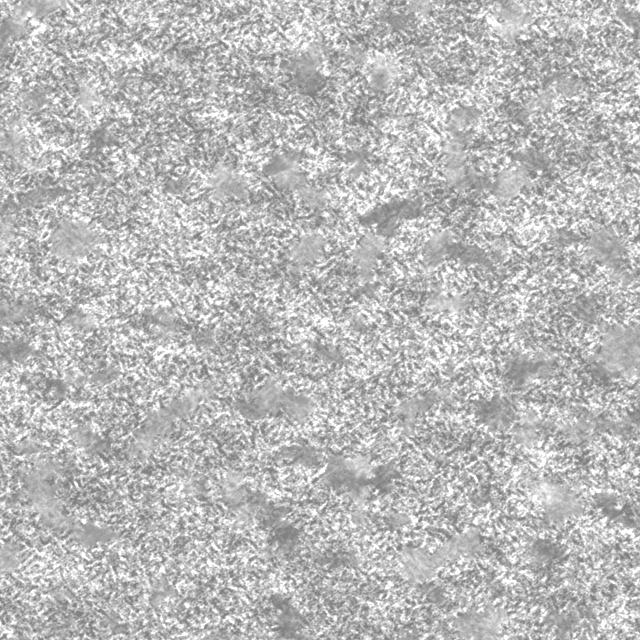
This texture is drawn by a three.js fragment shader. Its source:

```glsl
// Rough grey stone: fine slanted flecks over soft, mostly level clumps,
// broken by smooth worn patches and small dark hollows. Layers of unit-variance
// gradient noise are summed, then bent by a skewed tone curve.

varying vec2 vUv;

// Cells across the canvas: x along each layer's direction, y across it
const vec2 FLECK_CELLS  = vec2(105.0, 180.0);
const vec2 DUST_CELLS   = vec2(270.0, 310.0);
const vec2 CRUMB_CELLS  = vec2(50.0, 72.0);
const vec2 CLUMP_CELLS  = vec2(17.0, 32.0);
const vec2 BROAD_CELLS  = vec2(6.0, 9.0);
const vec2 TURN_CELLS   = vec2(38.0, 38.0);
const vec2 WORN_CELLS   = vec2(13.0, 16.0);
const vec2 HOLLOW_CELLS = vec2(15.0, 23.0);

// Directions in radians
const float FLECK_RISE = 0.65;
const float FLECK_FALL = -0.75;
const float CLUMP_TILT = -0.18;

// Layer strengths
const float FLECK_GAIN  = 0.80;
const float DUST_GAIN   = 0.46;
const float CRUMB_GAIN  = 0.32;
const float CLUMP_GAIN  = 0.34;
const float BROAD_GAIN  = 0.16;
const float WORN_CALM   = 0.65;
const float HOLLOW_CALM = 0.55;
const float HOLLOW_DROP = 0.95;

// Tone curve: middle grey, contrast, skew towards white, darkest grey
const float MID_TONE  = 0.728;
const float CONTRAST  = 0.125;
const float SKEW      = 0.013;
const float DARK_TONE = 0.50;

const float UNIT_VARIANCE = 5.8;

vec2 hash22(vec2 p) {
  vec3 q = fract(p.xyx * vec3(0.1031, 0.1030, 0.0973));
  q += dot(q, q.yzx + 33.33);
  return fract((q.xx + q.yz) * q.zy);
}

float cornerSlope(vec2 cell, vec2 offset, vec2 local) {
  return dot(hash22(cell + offset) * 2.0 - 1.0, local - offset);
}

// Gradient noise scaled to a standard deviation of about one
float gradientNoise(vec2 p) {
  vec2 cell = floor(p);
  vec2 f = fract(p);
  vec2 s = f * f * (3.0 - 2.0 * f);
  float low = mix(cornerSlope(cell, vec2(0.0, 0.0), f),
                  cornerSlope(cell, vec2(1.0, 0.0), f), s.x);
  float high = mix(cornerSlope(cell, vec2(0.0, 1.0), f),
                   cornerSlope(cell, vec2(1.0, 1.0), f), s.x);
  return UNIT_VARIANCE * mix(low, high, s.y);
}

// Noise stretched along a direction; the seed moves it to a fresh region
float layer(vec2 p, vec2 cells, float angle, float seed) {
  float c = cos(angle);
  float s = sin(angle);
  vec2 turned = vec2(c * p.x + s * p.y, c * p.y - s * p.x);
  return gradientNoise(turned * cells + seed * vec2(37.3, 71.7) + 400.0);
}

// Two fleck directions swap from place to place at equal strength
float flecks(vec2 p) {
  float turn = smoothstep(-0.8, 0.8, layer(p, TURN_CELLS, 0.4, 1.0));
  float rising = layer(p, FLECK_CELLS, FLECK_RISE, 2.0);
  float falling = layer(p, FLECK_CELLS, FLECK_FALL, 3.0);
  return rising * sqrt(turn) + falling * sqrt(1.0 - turn);
}

void main() {
  vec2 p = vUv;

  // Ragged outlines for the larger shapes
  vec2 ragged = p + 0.005 * vec2(layer(p, CRUMB_CELLS, 0.3, 4.0),
                                 layer(p, CRUMB_CELLS, 0.9, 5.0));

  // Fine grain
  float grain = FLECK_GAIN * flecks(p)
              + DUST_GAIN * layer(p, DUST_CELLS, 0.5, 6.0)
              + CRUMB_GAIN * layer(p, CRUMB_CELLS, CLUMP_TILT, 7.0);

  // Uneven ground
  float ground = CLUMP_GAIN * layer(ragged, CLUMP_CELLS, CLUMP_TILT, 8.0)
               + BROAD_GAIN * layer(p, BROAD_CELLS, CLUMP_TILT, 9.0);

  // Worn patches and hollows calm the grain
  float worn = smoothstep(0.8, 1.7, layer(ragged, WORN_CELLS, 0.7, 10.0));
  float hollow = smoothstep(1.1, 2.1, layer(ragged, HOLLOW_CELLS, -0.35, 11.0));
  grain *= (1.0 - WORN_CALM * worn) * (1.0 - HOLLOW_CALM * hollow);

  // Skewed tone
  float level = grain + ground - HOLLOW_DROP * hollow;
  float tone = MID_TONE + CONTRAST * level + SKEW * level * level;
  gl_FragColor = vec4(vec3(clamp(tone, DARK_TONE, 1.0)), 1.0);
}
```
